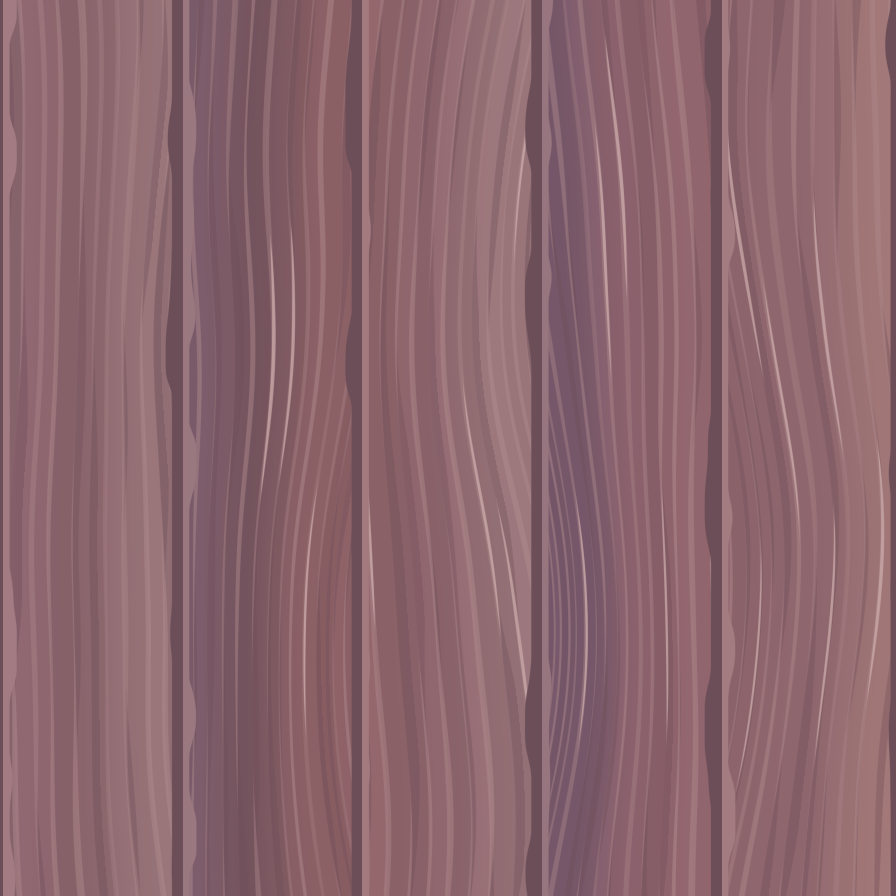
Write a WebGL 2 fragment shader that draws this texture.

```glsl
#version 300 es
precision highp float;
// Five upright wooden planks with dark gaps and chipped, lit edges.
// Grain lines are level sets of a field bent by sway and by a knot on one
// plank edge; each line tapers along its length and some carry a bright glint.
uniform vec2 u_resolution;
out vec4 fragColor;

const float PLANKS = 5.0;
const float PLANK_WIDTH = 0.2005;
const float FIRST_EDGE = 0.0035;
const float GRAIN_LINES = 9.0;
const float GAP_START = 0.94;
const vec3 GAP_COLOR = vec3(0.42, 0.305, 0.345);
const vec3 PALE_COLOR = vec3(0.69, 0.545, 0.555);
const vec3 GLINT_COLOR = vec3(0.80, 0.67, 0.67);
const vec3 SHADE_COLOR = vec3(0.43, 0.30, 0.34);

// Plank tints from left edge over the middle to the right edge.
const vec3 LEFT_TINT[5] = vec3[5](
  vec3(0.55, 0.40, 0.44), vec3(0.48, 0.36, 0.42), vec3(0.56, 0.39, 0.41),
  vec3(0.46, 0.34, 0.41), vec3(0.56, 0.40, 0.43));
const vec3 MIDDLE_TINT[5] = vec3[5](
  vec3(0.54, 0.39, 0.42), vec3(0.47, 0.34, 0.38), vec3(0.56, 0.40, 0.43),
  vec3(0.54, 0.38, 0.42), vec3(0.57, 0.41, 0.44));
const vec3 RIGHT_TINT[5] = vec3[5](
  vec3(0.59, 0.45, 0.47), vec3(0.55, 0.38, 0.40), vec3(0.59, 0.45, 0.47),
  vec3(0.56, 0.39, 0.42), vec3(0.61, 0.45, 0.45));
// Knots: side (0 left, 1 right), height, strength, vertical reach.
const vec4 KNOT[5] = vec4[5](
  vec4(1.0, 0.62, 0.30, 0.20), vec4(1.0, 0.30, 0.75, 0.30),
  vec4(1.0, 0.72, 0.50, 0.28), vec4(0.0, 0.30, 0.90, 0.29),
  vec4(0.0, 0.36, 0.38, 0.28));

float hash(vec2 p) {
  return fract(sin(dot(p, vec2(127.1, 311.7))) * 43758.55);
}

vec2 randomDirection(vec2 cell) {
  float angle = 6.2832 * hash(cell);
  return vec2(cos(angle), sin(angle));
}

float gradientNoise(vec2 p) {
  vec2 i = floor(p), f = fract(p);
  vec2 blend = f * f * f * (f * (f * 6.0 - 15.0) + 10.0);
  vec2 e = vec2(1.0, 0.0);
  float a = dot(randomDirection(i), f);
  float b = dot(randomDirection(i + e.xy), f - e.xy);
  float c = dot(randomDirection(i + e.yx), f - e.yx);
  float d = dot(randomDirection(i + e.xx), f - e.xx);
  return mix(mix(a, b, blend.x), mix(c, d, blend.x), blend.y);
}

// Coverage of a stripe around zero, fading out as its width vanishes.
float stripe(float dist, float halfWidth, float pixel) {
  float edge = smoothstep(-pixel, pixel, halfWidth - abs(dist));
  return edge * smoothstep(0.0, pixel, halfWidth);
}

// Across-the-grain coordinate: plank position bent by sway and knot.
float grainField(vec2 p, float id, vec4 knot) {
  float sway = 0.06 * sin(6.2832 * p.y + id * 2.1)
             + 0.09 * gradientNoise(vec2(p.x * 0.8 + id * 7.3, p.y * 3.0));
  float rise = (p.y - knot.y) / knot.w;
  float bulge = knot.z * exp(-rise * rise - abs(p.x - knot.x) / 0.45);
  return p.x + sway + bulge * (2.0 * knot.x - 1.0);
}

vec3 threeTints(vec3 a, vec3 b, vec3 c, float t) {
  return mix(mix(a, b, smoothstep(0.0, 0.42, t)), c, smoothstep(0.38, 0.9, t));
}

vec3 grain(vec3 base, float lines, float y, float id, float pixel) {
  // Flat tone between neighbouring lines.
  float nearest = floor(lines + 0.5);
  float offset = lines - nearest;
  float toneBefore = hash(vec2(nearest - 1.0, id + 3.0));
  float toneAfter = hash(vec2(nearest, id + 3.0));
  float tone = mix(toneBefore, toneAfter, smoothstep(-pixel, pixel, offset));
  vec3 color = base * (0.955 + 0.09 * tone);

  // Dark wedge beside the line, then the pale tapered line itself.
  vec2 seed = vec2(nearest, id + 11.0);
  float taper = gradientNoise(vec2(nearest * 5.7 + id, y * 2.2 + 20.0 * hash(seed)));
  float wedge = 0.32 * smoothstep(-0.05, 0.5, -taper);
  color = mix(color, SHADE_COLOR, 0.35 * stripe(offset - wedge, wedge, pixel));
  float halfWidth = 0.15 * smoothstep(-0.4, 0.25, taper);
  float strength = 0.25 + 0.25 * hash(seed + 2.0);
  color = mix(color, PALE_COLOR, strength * stripe(offset, halfWidth, pixel));

  // Lens-shaped glint on some lines.
  float along = (y - mix(0.2, 0.85, hash(seed + 5.0))) / 0.16;
  float glintWidth = 0.09 * max(0.0, 1.0 - along * along) * step(0.72, hash(seed + 8.0));
  return mix(color, GLINT_COLOR, 0.75 * stripe(offset - 0.05, glintWidth, pixel));
}

void main() {
  vec2 uv = gl_FragCoord.xy / u_resolution;
  float across = (uv.x - FIRST_EDGE) / PLANK_WIDTH;
  float id = floor(across);
  int plank = int(clamp(id, 0.0, PLANKS - 1.0));
  vec2 p = vec2(across - id, uv.y);
  float pixel = 0.8 / (PLANK_WIDTH * u_resolution.x);

  // Wood tint and grain.
  float field = grainField(p, id, KNOT[plank]);
  float tintPosition = clamp(mix(p.x, field, 0.6), 0.0, 1.0);
  vec3 base = threeTints(LEFT_TINT[plank], MIDDLE_TINT[plank], RIGHT_TINT[plank], tintPosition);
  float lines = field * GRAIN_LINES + 0.5 * gradientNoise(vec2(field * 5.0, id * 3.7));
  vec3 color = grain(base, lines, uv.y, id, clamp(fwidth(lines) * 0.7, 0.01, 0.25));

  // Lit left edge and dark gap, both chipped in places.
  float chip = smoothstep(0.08, 0.4, gradientNoise(vec2(id * 4.3 + 0.4, uv.y * 9.0)));
  float litWidth = 0.036 + 0.04 * chip;
  color = mix(color, mix(base, PALE_COLOR, 0.6), smoothstep(pixel, -pixel, p.x - litWidth));
  float notch = smoothstep(0.05, 0.4, gradientNoise(vec2(id * 6.1 + 9.5, uv.y * 8.0)));
  float gapStart = GAP_START - 0.035 * notch;
  color = mix(color, GAP_COLOR, smoothstep(-pixel, pixel, p.x - gapStart));
  fragColor = vec4(color, 1.0);
}
```
